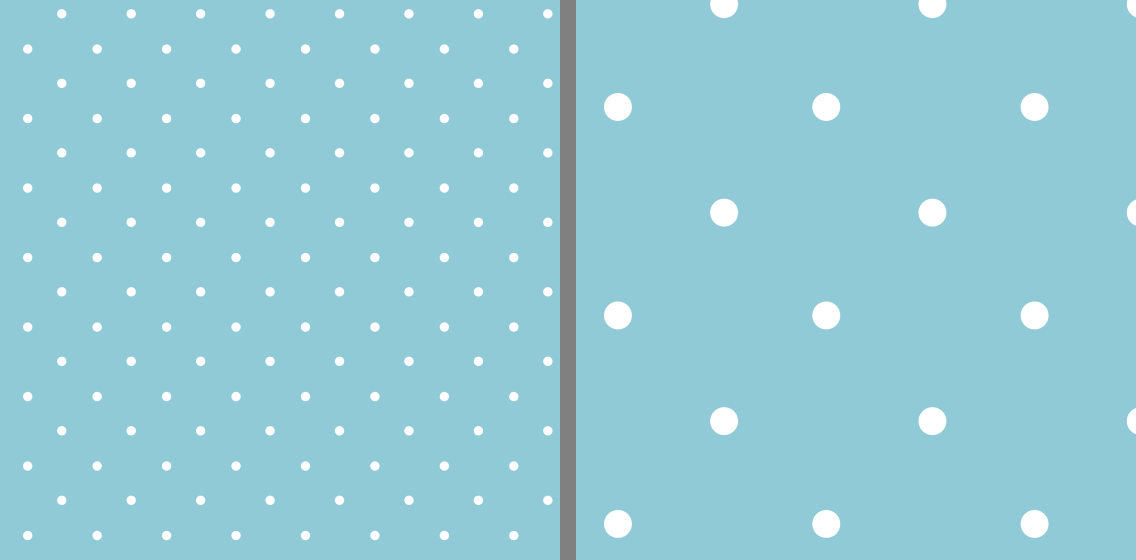
Left, the full canvas; right, a detail of the centre.
Give the GLSL for this pattern, as a WebGL 1 fragment shader.

```glsl
precision highp float;
// Small white polka dots on a flat pale teal ground, in staggered rows.
// Two copies of one dot lattice are drawn, the second shifted by about half
// a cell; each is a repeated circle distance with a smoothed edge.

uniform vec2 u_resolution;

const vec3 GROUND = vec3(0.561, 0.792, 0.839);
const vec3 DOT_COLOUR = vec3(1.0);
const vec2 PITCH = vec2(0.1240, 0.1241);        // spacing within one lattice
const vec2 FIRST_DOT = vec2(0.0495, 0.0437);    // lowest left dot centre
const vec2 STAGGER = vec2(0.0608, 0.0629);      // shift of the second lattice
const float DOT_RADIUS = 0.0083;
const float EDGE_PIXELS = 1.4;                  // width of the smoothed edge

// Signed distance to the nearest dot of a lattice that starts at origin.
float dotLattice(vec2 p, vec2 origin) {
  vec2 cell = fract((p - origin) / PITCH + 0.5) - 0.5;
  return length(cell * PITCH) - DOT_RADIUS;
}

void main() {
  float canvasSize = min(u_resolution.x, u_resolution.y);
  vec2 p = gl_FragCoord.xy / canvasSize;

  // Nearest dot of either lattice
  float dist = min(dotLattice(p, FIRST_DOT),
                   dotLattice(p, FIRST_DOT + STAGGER));

  float halfEdge = 0.5 * EDGE_PIXELS / canvasSize;
  float coverage = 1.0 - smoothstep(-halfEdge, halfEdge, dist);
  gl_FragColor = vec4(mix(GROUND, DOT_COLOUR, coverage), 1.0);
}
```
